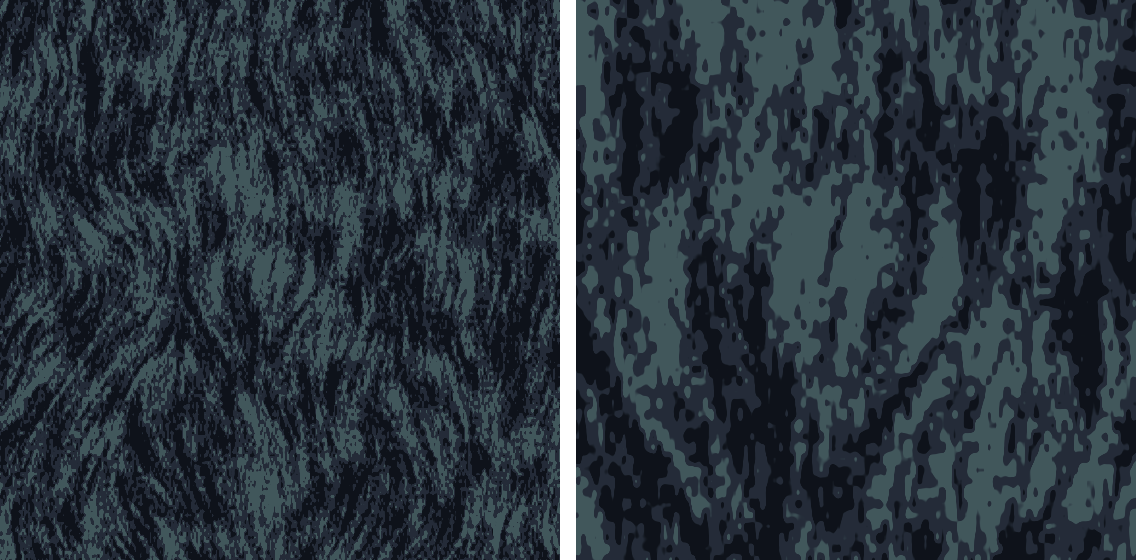
Left: the whole. Right: its middle third, enlarged.
Give the GLSL for this texture, as a three.js fragment shader.

```glsl
varying vec2 vUv;

const vec3 SHADOW = vec3(0.055, 0.072, 0.100);
const vec3 UNDERCOAT = vec3(0.140, 0.170, 0.220);
const vec3 TIPS = vec3(0.255, 0.340, 0.358);

const int STEPS = 10;

float hash(vec2 p) {
  vec3 q = fract(p.xyx * 0.1031);
  q += dot(q, q.yzx + 33.33);
  return fract((q.x + q.y) * q.z);
}

// Value noise, centred on zero
float noise(vec2 p) {
  vec2 cell = floor(p);
  vec2 f = fract(p);
  f = f * f * (3.0 - 2.0 * f);
  float low = mix(hash(cell), hash(cell + vec2(1.0, 0.0)), f.x);
  float high = mix(hash(cell + vec2(0.0, 1.0)), hash(cell + vec2(1.0, 1.0)), f.x);
  return mix(low, high, f.y) - 0.5;
}

// Lie of the hair: near vertical, leaning from tuft to tuft
vec2 hairDirection(vec2 p) {
  float lean = 1.5 * noise(p * 5.0 + 17.0) + 0.9 * noise(p * 11.0 + 43.0);
  return vec2(sin(lean), cos(lean));
}

// Noise smeared along the hair: x holds broad tufts, y thin strands
vec2 combedNoise(vec2 p, float reach, float tuftScale, float strandScale) {
  float stride = reach / float(STEPS);
  vec2 total = vec2(0.0);
  float weightSum = 0.0;
  for (int side = 0; side < 2; side++) {
    float heading = 1.0 - 2.0 * float(side);
    vec2 q = p + hairDirection(p) * heading * stride * 0.5;
    for (int i = 0; i < STEPS; i++) {
      float weight = 1.0 - (float(i) + 0.5) / float(STEPS);
      total += weight * vec2(noise(q * tuftScale + 71.0), noise(q * strandScale + 9.0));
      weightSum += weight;
      q += hairDirection(q) * heading * stride;
    }
  }
  return total / weightSum;
}

// Three flat tones with narrow soft borders
vec3 toneColor(float height, float darkLimit, float lightLimit, float softness) {
  float mid = smoothstep(darkLimit - softness, darkLimit + softness, height);
  float light = smoothstep(lightLimit - softness, lightLimit + softness, height);
  return mix(mix(SHADOW, UNDERCOAT, mid), TIPS, light);
}

void main() {
  vec2 combed = combedNoise(vUv, 0.045, 24.0, 120.0);
  float grain = noise(vUv * vec2(290.0, 150.0) + 130.0);

  // Each layer is scaled by its spread, then weighted
  float height = 0.50 * combed.x / 0.17
               + 0.70 * combed.y / 0.087
               + 0.58 * grain / 0.2145;

  gl_FragColor = vec4(toneColor(height, -0.66, 0.60, 0.13), 1.0);
}
```
